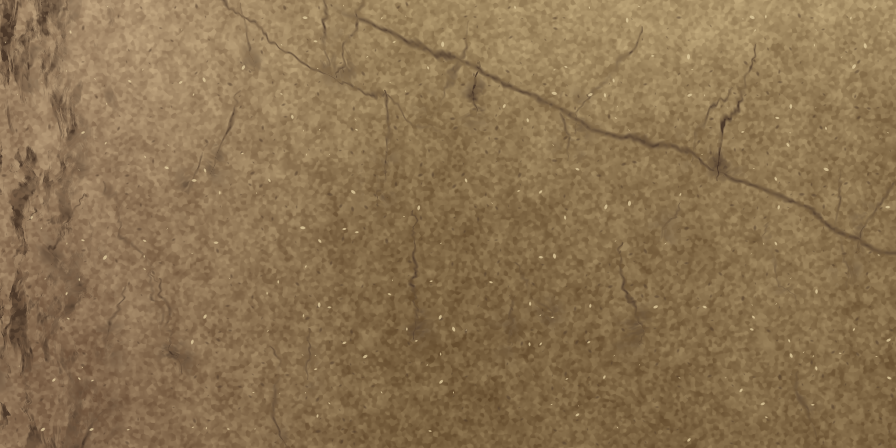
This texture is drawn by a WebGL 1 fragment shader. Its source:

```glsl
precision highp float;
uniform vec2 u_resolution;

// Colours
const vec3 EARTH_DARK = vec3(0.43, 0.335, 0.212);
const vec3 EARTH_LIGHT = vec3(0.68, 0.585, 0.42);
const vec3 ROSY_GREY = vec3(0.015, 0.002, 0.032);
const vec3 CRACK_COLOR = vec3(0.3, 0.225, 0.165);
const vec3 FLECK_COLOR = vec3(0.88, 0.8, 0.62);

// Tone and grain
const float TONE_BOTTOM = 0.2;
const float TONE_RISE = 0.48;
const float LEFT_GLOW = 0.17;
const float TOP_GLOW = 0.24;
const float MOTTLE = 0.2;
const float FINE_SCALE = 125.0;
const float FINE_GRAIN = 0.5;
const float COARSE_SCALE = 55.0;
const float COARSE_GRAIN = 0.27;

// Cracks and flecks
const int STRANDS = 34;
const float JITTER = 0.034;
const float MAIN_WIDTH = 0.0095;
const float STRAND_WIDTH = 0.0085;
const float LIGHT_FLECK_SCALE = 36.0;
const float LIGHT_FLECK_SHARE = 0.07;
const float PIT_SCALE = 40.0;
const float PIT_SHARE = 0.22;

float hash(vec2 p) {
  p = fract(p * vec2(0.1031, 0.1137));
  p += dot(p, p.yx + 33.33);
  return fract((p.x + p.y) * p.x * 91.7);
}

vec2 hash2(vec2 p) {
  return vec2(hash(p + 3.1), hash(p + 57.7));
}

// Layered sines, each octave turned and bent by the one before
float waves(vec2 p) {
  float sum = 0.0;
  float amp = 0.5;
  for (int i = 0; i < 5; i++) {
    p = mat2(0.8, 0.6, -0.6, 0.8) * p * 1.9 + 0.8 * sin(p.yx) + 1.7;
    sum += amp * sin(p.x) * cos(p.y);
    amp *= 0.62;
  }
  return sum;
}

// Cellular grain: soft signed bumps blended around the feature points
float grain(vec2 p) {
  vec2 cell = floor(p);
  float total = 0.0;
  float weight = 0.001;
  for (int j = -1; j <= 1; j++) {
    for (int i = -1; i <= 1; i++) {
      vec2 id = cell + vec2(float(i), float(j));
      vec2 away = id + hash2(id) - p;
      float w = exp(-6.0 * dot(away, away));
      total += w * (hash(id + 11.3) - 0.5);
      weight += w;
    }
  }
  return total / weight;
}

// Sparse ellipses turned at random, at most one in each cell
float flecks(vec2 p, float scale, float share, float soft) {
  p *= scale;
  vec2 id = floor(p);
  vec2 local = p - id - mix(vec2(0.3), vec2(0.7), hash2(id));
  float angle = 6.283 * hash(id + 21.0);
  float c = cos(angle);
  float s = sin(angle);
  local = mat2(c, -s, s, c) * local;
  float size = mix(0.03, 0.17, pow(hash(id + 43.0), 1.5));
  float d = length(local * vec2(0.8, 1.4)) - size;
  float edge = soft + 0.7 * scale / u_resolution.y;
  return step(hash(id + 71.0), share) * (1.0 - smoothstep(-edge, edge, d));
}

float line(float d, float width) {
  float edge = 0.7 / u_resolution.y;
  return 1.0 - smoothstep(width * 0.1 - edge, width + edge, d);
}

// Short, mostly upright cracks with ragged stains, crowding to the left
float strands(vec2 q, float wear) {
  float dark = 0.0;
  for (int i = 0; i < STRANDS; i++) {
    float n = float(i);
    vec2 r = hash2(vec2(n * 7.3, 19.0));
    vec2 middle = vec2(2.0 * pow(fract(n * 0.618 + 0.07), 1.4), r.x);
    vec2 axis = normalize(vec2(1.3 * (r.y - 0.5), 1.0));
    float reach = mix(0.04, 0.16, hash(vec2(n, 83.0)));
    float strength = mix(0.35, 0.9, hash(vec2(n, 37.0)));
    vec2 away = q - middle;
    float along = clamp(dot(away, axis), -reach, reach);
    float taper = 1.0 - 0.7 * abs(along) / reach;
    float crack = line(length(away - axis * along), STRAND_WIDTH * taper);
    vec2 spot = (away + axis * reach * 0.7) / vec2(0.03, 0.045);
    float stain = exp(-dot(spot, spot)) * smoothstep(-0.15, 0.4, wear);
    dark = max(dark, strength * max(crack * (0.7 + 0.8 * wear), 0.8 * stain));
  }
  return dark;
}

void main() {
  vec2 p = gl_FragCoord.xy / u_resolution.y;
  float wear = waves(p * 17.0 + 5.0);
  float fine = grain(p * FINE_SCALE);
  float coarse = grain(p * COARSE_SCALE);
  vec2 q = p + JITTER * vec2(waves(p * 8.0), waves(p * 8.0 + 31.0));

  // Ground: lit from the top, rosier on the left
  float left = 1.0 - smoothstep(0.1, 1.0, p.x);
  float tone = TONE_BOTTOM + TONE_RISE * p.y + LEFT_GLOW * left;
  tone += TOP_GLOW * smoothstep(0.65, 1.0, p.y) * smoothstep(0.5, 1.4, p.x);
  tone += MOTTLE * (waves(p * 2.3) + 0.5 * wear);
  tone += FINE_GRAIN * fine + COARSE_GRAIN * coarse;
  vec3 color = mix(EARTH_DARK, EARTH_LIGHT, tone) + ROSY_GREY * left;

  // Long diagonal crack and its fainter neighbour
  vec2 m = mix(p, q, 0.6);
  float mainY = 0.68 - 0.42 * (m.x - 1.45) + 0.012 * sin(m.x * 9.0);
  float dark = 0.62 * line(abs(m.y - mainY) * 0.92, MAIN_WIDTH) * smoothstep(0.7, 0.85, p.x);
  float sideY = 1.0 - 0.6 * (q.x - 0.48);
  float sideSpan = smoothstep(0.4, 0.5, p.x) * (1.0 - smoothstep(0.8, 1.05, p.x));
  dark = max(dark, 0.55 * sideSpan * line(abs(q.y - sideY) * 0.86, 0.005));
  dark = max(dark, strands(q, wear));

  // Weathered left margin with upright streaks
  float margin = 1.0 - smoothstep(0.02, 0.3, p.x + 0.1 * wear);
  float streak = waves(vec2(q.x * 24.0, q.y * 7.0)) + 0.4 * waves(p * vec2(60.0, 25.0));
  dark = max(dark, 0.8 * margin * smoothstep(-0.1, 0.5, streak));

  // Crumbled crack edges, pits and pale chips
  dark *= 1.0 + 0.9 * fine + 0.6 * coarse;
  dark = max(dark, 0.5 * flecks(p + 9.0, PIT_SCALE, PIT_SHARE, 0.05));
  color = mix(color, CRACK_COLOR, clamp(dark, 0.0, 1.0));
  color = mix(color, FLECK_COLOR, 0.8 * flecks(p, LIGHT_FLECK_SCALE, LIGHT_FLECK_SHARE, 0.01));
  gl_FragColor = vec4(color, 1.0);
}
```
